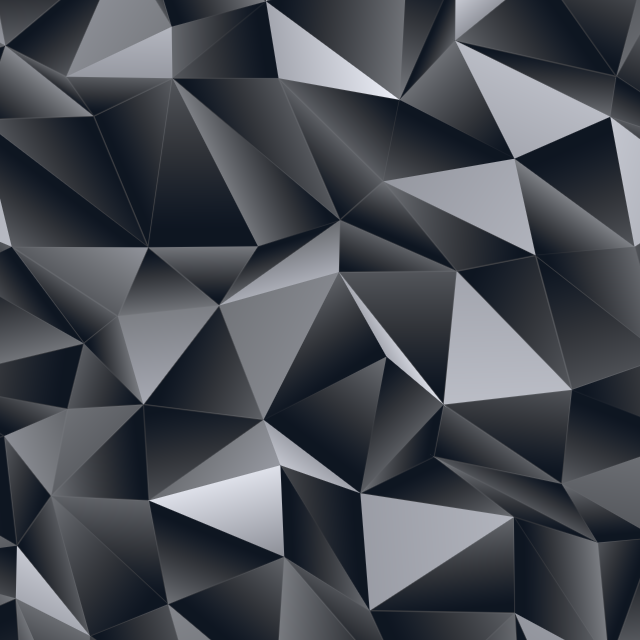
Write a WebGL 1 fragment shader that draws this background.

```glsl
precision highp float;
// Faceted low-poly wall of dark steel triangles with scattered bright facets.
// A jittered lattice is split into triangles; each gets its own linear gradient
// in barycentric space, and soft coverage weights smooth the shared edges.

uniform vec2 u_resolution;

#define GRID 6.6          // lattice cells across the canvas
#define TILT 0.16         // lattice rotation in radians
#define JITTER 0.44       // vertex offset, below 0.5 keeps cells simple
#define FALLING_BIAS 0.72 // share of cells split from upper left to lower right
#define BRIGHT_SHARE 0.20 // share of light facets
#define SHADOW 0.085      // darkest tone
#define EDGE_WIDTH 0.0022 // pale rim width in canvas units
#define EDGE_GLOW 0.45    // strongest rim opacity
#define SOFTNESS 0.0016   // least edge blur in canvas units
#define SEED 17.0

vec2 hash2(vec2 p) {
  vec3 h = fract((p.xyx + SEED) * vec3(0.1031, 0.1030, 0.0973));
  h += dot(h, h.yzx + 33.33);
  return fract((h.xx + h.yz) * h.zy);
}

float cross2(vec2 a, vec2 b) {
  return a.x * b.y - a.y * b.x;
}

vec2 vertex(vec2 cell) {
  return cell + (hash2(cell) * 2.0 - 1.0) * JITTER;
}

// Cool grey ramp: navy in the shadows, faintly blue in the highlights.
vec3 steel(float tone) {
  vec3 color = vec3(tone) + vec3(-0.01, 0.0, 0.02);
  color += vec3(-0.02, 0.0, 0.025) * (1.0 - smoothstep(0.08, 0.22, tone));
  color.b += 0.015 * smoothstep(0.45, 0.65, tone);
  return color;
}

// Gradient tone of one facet from its barycentric position.
float facetTone(vec3 bary, vec2 cell, float side) {
  vec2 id = cell * 2.0 + vec2(side, 61.0);
  vec2 turn = hash2(id);
  vec2 level = hash2(id + vec2(40.0, 13.0));
  vec2 pick = hash2(id + vec2(9.0, 87.0));

  // One corner is lit, one is dark, the third lies between them.
  vec3 b = turn.x < 0.333 ? bary : (turn.x < 0.667 ? bary.yzx : bary.zxy);
  float ramp = clamp(b.x + b.y * smoothstep(0.2, 0.8, turn.y), 0.0, 1.0);

  // Evenly spread choice of light facets, loosened by a random offset.
  float order = fract(dot(cell, vec2(0.755, 0.570)) + 0.5 * side + 0.3 * pick.x);
  if (order < BRIGHT_SHARE) {
    float low = mix(0.33, 0.68, level.x);
    return mix(low, low + mix(0.05, 0.36, level.y), ramp);
  }
  float peak = mix(0.28, 0.55, level.x * level.x * 0.5 + level.y * 0.5);
  return mix(SHADOW, peak, pow(max(ramp - 0.1, 0.0) / 0.9, 1.2));
}

// Colour of a counter-clockwise triangle times its coverage; coverage in alpha.
vec4 facet(vec2 q, vec2 a, vec2 b, vec2 c, vec2 cell, float side, float soft) {
  vec3 areas = vec3(cross2(c - b, q - b), cross2(a - c, q - c), cross2(b - a, q - a));
  vec3 edge = areas / vec3(length(c - b), length(a - c), length(b - a));
  float inside = min(edge.x, min(edge.y, edge.z));
  float cover = clamp(inside / soft + 0.5, 0.0, 1.0);
  if (cover <= 0.0) return vec4(0.0);

  vec3 bary = areas / max(cross2(b - a, c - a), 0.0001);
  float tone = facetTone(bary, cell, side);
  float rim = 1.0 - smoothstep(0.0, EDGE_WIDTH * GRID, abs(inside));
  rim *= EDGE_GLOW * hash2(cell + vec2(side * 31.0, 5.0)).x;
  tone = mix(tone, max(tone, 0.48), rim);
  return vec4(steel(tone), 1.0) * cover;
}

void main() {
  float size = min(u_resolution.x, u_resolution.y);
  float soft = max(SOFTNESS, 1.0 / size) * GRID;
  float s = sin(TILT), k = cos(TILT);
  vec2 q = mat2(k, -s, s, k) * (gl_FragCoord.xy / size) * GRID;
  vec2 home = floor(q);
  vec4 sum = vec4(0.0);

  // Jitter may push a facet into the next cell, so visit the neighbours too.
  for (int j = -1; j <= 1; j++) {
    for (int i = -1; i <= 1; i++) {
      vec2 cell = home + vec2(float(i), float(j));
      vec2 a = vertex(cell);
      vec2 b = vertex(cell + vec2(1.0, 0.0));
      vec2 c = vertex(cell + vec2(1.0, 1.0));
      vec2 d = vertex(cell + vec2(0.0, 1.0));

      // Split along a diagonal that stays inside the quad.
      bool rising = cross2(c - a, b - a) < 0.0 && cross2(c - a, d - a) > 0.0;
      bool falling = cross2(d - b, a - b) > 0.0 && cross2(d - b, c - b) < 0.0;
      if (falling && (!rising || hash2(cell + 71.0).x < FALLING_BIAS)) {
        sum += facet(q, a, b, d, cell, 0.0, soft);
        sum += facet(q, b, c, d, cell, 1.0, soft);
      } else {
        sum += facet(q, a, b, c, cell, 0.0, soft);
        sum += facet(q, a, c, d, cell, 1.0, soft);
      }
    }
  }
  gl_FragColor = vec4(sum.rgb / max(sum.a, 0.001), 1.0);
}
```
